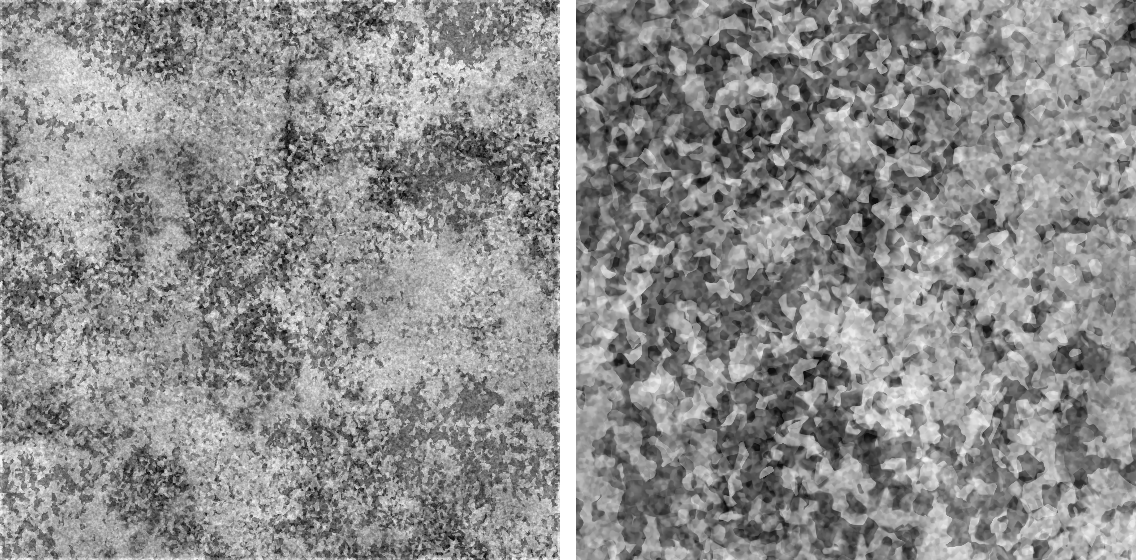
Left: the whole. Right: its middle third, enlarged.
Write a Shadertoy shader that draws this texture.

```glsl
// Weathered grey plaster: pale flaking paint over a darker bare wall.
// Layered cellular noise sets the wear; ragged fine cells cut the flakes,
// then soot, a vertical crease, streaks and grain are laid on top.

const float BARE_TONE  = 0.42;
const float PAINT_TONE = 0.70;
const float SOOT_TONE  = 0.17;
const float CHIP_TONE  = 0.90;

// Three random values for one cell
vec3 hash3(vec2 cell) {
    vec3 p = fract(cell.xyx * vec3(0.1031, 0.1030, 0.0973));
    p += dot(p, p.yxz + 33.33);
    return fract((p.xxy + p.yzz) * p.zyx);
}

// Cellular noise: random cell values blended by distance to the cell points.
// A higher sharpness gives flatter cells with crisper borders.
float cells(vec2 p, float sharpness, float seed) {
    p += seed * vec2(17.3, 9.7);
    vec2 home = floor(p);
    vec2 local = p - home;
    float total = 0.0;
    float weights = 0.0;
    for (int y = -1; y <= 1; y++) {
        for (int x = -1; x <= 1; x++) {
            vec2 offset = vec2(x, y);
            vec3 random = hash3(home + offset + 200.0);
            vec2 toPoint = offset + random.xy - local;
            float weight = exp(-sharpness * dot(toPoint, toPoint));
            total += weight * random.z;
            weights += weight;
        }
    }
    return total / weights;
}

// Layers of cells, each finer and weaker than the last
float clouds(vec2 p, int layers, float seed) {
    float total = 0.0;
    float weights = 0.0;
    float weight = 1.0;
    for (int i = 0; i < layers; i++) {
        total += weight * cells(p, 4.5, seed + float(i) * 3.1);
        weights += weight;
        weight *= 0.64;
        p *= 2.03;
    }
    return total / weights;
}

// Shifts a point by fine noise so that shapes get ragged borders
vec2 ragged(vec2 uv, float scale, float amount) {
    vec2 shift = vec2(cells(uv * scale, 4.0, 31.0), cells(uv * scale, 4.0, 37.0));
    return uv + amount * (shift - 0.5);
}

// Soft vertical line at x, fading out beyond the span of heights
float verticalLine(vec2 uv, float x, float width, vec2 span) {
    float across = (uv.x - x) / width;
    float along = smoothstep(span.x - 0.06, span.x + 0.06, uv.y)
                * (1.0 - smoothstep(span.y - 0.06, span.y + 0.06, uv.y));
    return exp(-across * across) * along;
}

// How far the paint is worn: blotches plus streaks in both directions
float wearAt(vec2 uv, float crease) {
    float blotches = clouds(uv * vec2(5.0, 6.0), 5, 1.0) - 0.5;
    float level = cells(ragged(uv, 40.0, 0.02) * vec2(5.0, 32.0), 4.0, 5.0) - 0.5;
    float upright = cells(ragged(uv, 60.0, 0.01) * vec2(70.0, 7.0), 4.0, 7.0) - 0.5;
    return 1.45 * blotches + 0.24 * level + 0.22 * upright + 0.28 * crease;
}

// Coverage by small paint flakes: 1 on paint, 0 on the bare wall
float flakesAt(vec2 uv, float wear) {
    vec2 p = ragged(uv, 190.0, 0.006) * vec2(1.15, 0.9);
    float flake = 0.65 * cells(p * 95.0, 8.0, 11.0)
                + 0.35 * cells(p * 200.0, 7.0, 13.0);
    return smoothstep(-0.07, 0.07, flake - 0.37 - wear);
}

void mainImage(out vec4 fragColor, in vec2 fragCoord) {
    vec2 uv = fragCoord / iResolution.xy;
    vec2 toBorder = min(uv, 1.0 - uv);
    float border = min(toBorder.x, toBorder.y);
    vec2 roughUv = ragged(uv, 90.0, 0.008);

    // Paint and bare wall
    float crease = verticalLine(roughUv, 0.515, 0.006, vec2(0.48, 0.92));
    float paintCover = flakesAt(uv, wearAt(uv, crease));
    float tint = clouds(uv * vec2(7.0, 8.0), 5, 17.0) - 0.5;
    float brushing = cells(uv * vec2(9.0, 120.0), 4.0, 19.0) - 0.5;
    float paint = PAINT_TONE + 0.55 * tint + 0.06 * brushing;
    float bare = BARE_TONE + 0.35 * tint;
    float tone = mix(bare, paint, paintCover);

    // Soot gathers in blotches, more of it near the border
    float sootCloud = clouds(uv * vec2(8.0, 7.0), 5, 23.0) + 0.09 * exp(-14.0 * border);
    float sootSpeck = smoothstep(0.3, 0.65, cells(roughUv * 165.0, 7.0, 29.0));
    float soot = smoothstep(0.54, 0.72, sootCloud) * (0.25 + 0.75 * sootSpeck);
    tone = mix(tone, SOOT_TONE, 0.75 * soot);
    tone -= 0.12 * crease;

    // Pale chips and dark pits in the rough zones
    float rough = smoothstep(0.42, 0.62, clouds(uv * 6.0, 4, 41.0));
    float pits = smoothstep(0.62, 0.82, cells(uv * 210.0, 7.0, 43.0));
    float chips = smoothstep(0.66, 0.84, cells(roughUv * 150.0, 8.0, 47.0));
    tone -= 0.17 * pits * (0.25 + 0.75 * rough);
    tone = mix(tone, CHIP_TONE, 0.55 * chips * (0.3 + 0.7 * rough));

    // Fine grain and a thin pale rim
    float grain = 0.5 * cells(uv * 240.0, 5.0, 53.0) + 0.5 * cells(uv * 430.0, 6.0, 59.0);
    tone += 0.34 * (grain - 0.5);
    tone += 0.16 * (1.0 - smoothstep(0.002, 0.006, border));

    fragColor = vec4(vec3(clamp(tone, 0.06, 0.95)), 1.0);
}
```
